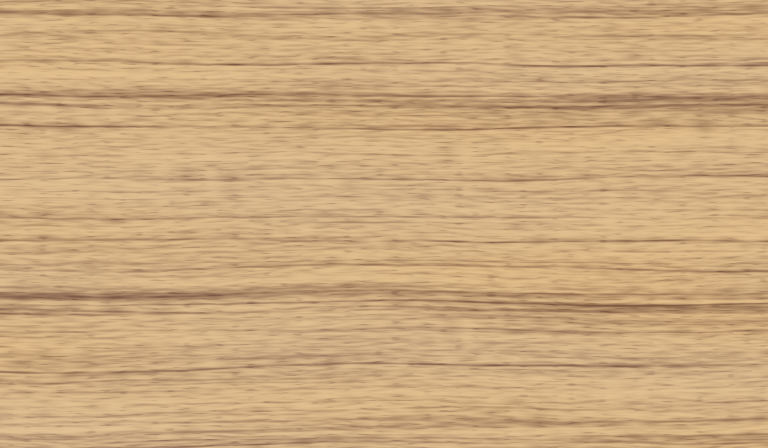
Write a Shadertoy shader that draws this texture.

```glsl
const vec3 DARK_WOOD  = vec3(0.61, 0.47, 0.355);
const vec3 LIGHT_WOOD = vec3(0.86, 0.725, 0.54);
const vec3 WARM_SHIFT = vec3(0.015, 0.0, -0.03);

const float BASE_TONE   = 0.98;
const float BROAD_TONE  = 0.30;
const float STREAK_TONE = 0.32;
const float FIBRE_TONE  = 0.36;
const float GRAIN_TONE  = 0.58;
const float PORE_DEPTH  = 0.32;
const float BAND_DEPTH  = 0.34;
const float BAND_STREAK = 1.3;
const float TONE_KNEE   = 0.8;
const float TONE_RANGE  = 0.36;

const float RING_ROWS  = 18.0;
const float RING_DEPTH = 0.92;
const float VEIN_ROWS  = 44.0;
const float VEIN_DEPTH = 0.3;

// Dark bands: height of the centre, half width, strength
const int BAND_COUNT = 4;
const vec3 BANDS[BAND_COUNT] = vec3[](
    vec3(0.975, 0.020, 0.8), vec3(0.775, 0.024, 1.0),
    vec3(0.322, 0.036, 1.2), vec3(0.045, 0.026, 0.9));

float hash(vec2 p) {
    vec3 q = fract(p.xyx * vec3(0.1031, 0.1030, 0.0973));
    q += dot(q, q.yzx + 33.33);
    return fract((q.x + q.y) * q.z);
}

float cornerSlope(vec2 cell, vec2 offset) {
    float angle = 6.2832 * hash(cell);
    return dot(vec2(cos(angle), sin(angle)), offset);
}

// Gradient noise, roughly -0.7 to 0.7
float noise(vec2 p) {
    vec2 i = floor(p), f = fract(p);
    vec2 u = f * f * f * (f * (f * 6.0 - 15.0) + 10.0);
    vec2 e = vec2(1.0, 0.0);
    float low  = mix(cornerSlope(i, f), cornerSlope(i + e.xy, f - e.xy), u.x);
    float high = mix(cornerSlope(i + e.yx, f - e.yx), cornerSlope(i + e.xx, f - e.xx), u.x);
    return mix(low, high, u.y);
}

// Growth lines: thin core, crisp lower edge, soft shade above
float growthLines(vec2 p, float rows, float core, float shade, float seed) {
    float total = 0.0;
    float row = floor(p.y * rows);
    for (int k = -1; k <= 1; k++) {
        float id = row + float(k);
        float jitter = hash(vec2(id, seed)) - 0.5;
        float track = id * 3.0 + seed + 0.5;
        float height = (id + 0.5 + 0.75 * jitter) / rows;
        height += 0.2 / rows * noise(vec2(p.x * 2.3, track + 200.0));
        float d = p.y - height;
        float line = exp(-d * d / (core * core));
        float halo = exp(-max(d, 0.0) / shade) * smoothstep(-core, core, d);
        float weight = hash(vec2(id, seed + 17.0));
        float presence = mix(0.5, 1.0, smoothstep(-0.35, 0.3, noise(vec2(p.x * 1.6, track))));
        total += (0.35 + 0.6 * weight) * presence * (line + 0.36 * halo);
    }
    return total;
}

float bandMask(vec2 p) {
    float mask = 0.0;
    for (int i = 0; i < BAND_COUNT; i++) {
        float d = (p.y - BANDS[i].x) / BANDS[i].y;
        float fade = 1.0 + 0.4 * noise(vec2(p.x * 1.4, float(i) * 5.0 + 0.5));
        mask += BANDS[i].z * fade * exp(-d * d);
    }
    return mask;
}

// Eases light tones toward a ceiling
float softCeiling(float tone) {
    float excess = max(tone - TONE_KNEE, 0.0) / TONE_RANGE;
    return min(tone, TONE_KNEE) + TONE_RANGE * (1.0 - exp(-excess));
}

void mainImage(out vec4 fragColor, in vec2 fragCoord) {
    vec2 p = fragCoord / iResolution.y;

    // Gentle bending of the grain
    vec2 g = p;
    g.y += 0.016 * noise(p * vec2(1.3, 2.5) + 4.3);
    g.y += 0.003 * noise(p * vec2(5.0, 11.0) + 9.1);

    // Layers of stretched grain
    float broad  = noise(g * vec2(0.4, 9.0) + 21.7);
    float streak = noise(g * vec2(0.8, 38.0) + 3.4);
    float fibre  = noise(g * vec2(3.0, 95.0) + 11.2);
    float grain  = noise(g * vec2(19.0, 175.0) + 37.6);
    float pores  = smoothstep(0.2, 0.5, noise(g * vec2(28.0, 215.0) + 63.8));
    float tone = BASE_TONE + BROAD_TONE * broad + STREAK_TONE * streak
               + FIBRE_TONE * fibre + GRAIN_TONE * grain - PORE_DEPTH * pores;

    // Dark bands with dense streaks inside
    float band = bandMask(g);
    float bandStreak = noise(g * vec2(0.8, 68.0) + 51.3);
    tone -= band * (BAND_DEPTH + BAND_STREAK * bandStreak);

    // Main rings and faint veins
    float rough = 0.9 + 0.6 * noise(g * vec2(14.0, 60.0) + 77.1);
    float rings = growthLines(g, RING_ROWS, 0.0026, 0.015, 5.0);
    tone -= RING_DEPTH * rough * rings / (1.0 + 0.3 * band);
    tone -= VEIN_DEPTH * (1.0 + band) * growthLines(g, VEIN_ROWS, 0.002, 0.005, 71.0);

    vec3 wood = mix(DARK_WOOD, LIGHT_WOOD, max(softCeiling(tone), -0.45));
    wood += WARM_SHIFT * noise(g * vec2(0.8, 6.0) + 90.2);
    fragColor = vec4(wood, 1.0);
}
```
